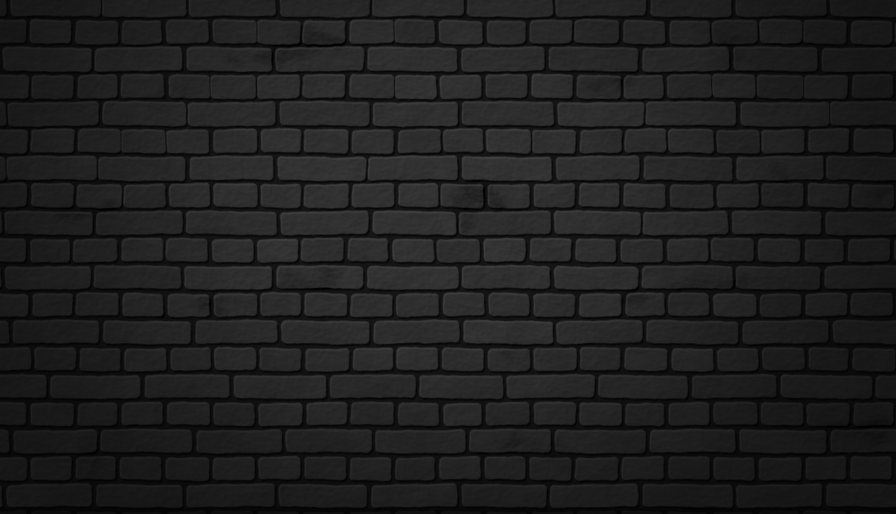
Give the GLSL for this texture, as a Shadertoy shader.

```glsl
// Dark painted brick wall: courses of long bricks alternate with courses of
// half-length bricks. Jittered rounded joints and cellular pitting form a height
// field, lit from the upper left and faded towards the borders of the canvas.

#define COURSES 18.84        // courses down the canvas
#define TOP_CUT 0.332        // part of the first course hidden above the top
#define BRICK_LENGTH 3.34    // long brick, in course heights
#define JOINT 0.082          // half width of the mortar joints
#define CORNER 0.24          // corner rounding
#define JITTER 0.035         // irregularity of upright joints
#define ROUGHNESS 0.65       // depth of the surface pitting
#define RELIEF 0.062         // strength of the side light
#define BRICK_COLOR vec3(0.177, 0.177, 0.178)
#define MORTAR_COLOR vec3(0.075, 0.075, 0.076)
#define LIGHT_CENTER vec2(0.48, 0.60)

float hash(vec2 p) {
    vec3 q = fract(vec3(p.xyx) * 0.1031);
    q += dot(q, q.yzx + 33.33);
    return fract((q.x + q.y) * q.z);
}

// Cellular noise: distance to the nearest scattered point
float cells(vec2 p) {
    vec2 base = floor(p);
    float nearest = 2.0;
    for (int y = -1; y <= 1; y++)
    for (int x = -1; x <= 1; x++) {
        vec2 cell = base + vec2(x, y);
        vec2 point = cell + vec2(hash(cell), hash(cell + 57.3));
        nearest = min(nearest, length(point - p));
    }
    return nearest;
}

// Layered sines, rotated and bent at each octave, about -1 to 1
float waves(vec2 p) {
    float sum = 0.0, amp = 0.5;
    for (int i = 0; i < 4; i++) {
        sum += amp * sin(p.x + 1.3 * sin(p.y)) * cos(p.y + 0.7 * sin(p.x));
        p = mat2(1.2, 1.5, -1.5, 1.2) * p + 2.7;
        amp *= 0.55;
    }
    return sum;
}

// Distance from the joint centre line (x) and a random value per brick (y)
vec2 brick(vec2 p) {
    p += 0.035 * vec2(waves(p * 3.1), waves(p * 3.7 + 9.0));
    p.y += 0.025 * sin(p.x * 0.9 + floor(p.y));
    float row = floor(p.y);
    float isShort = mod(row, 2.0);
    float size = BRICK_LENGTH * mix(1.0, 0.5, isShort);

    // Upright joints: quarter-brick stagger, drift per course, one course shifted
    float start = mix(0.055, 0.64, isShort) + 0.1 * (hash(vec2(row, 3.0)) - 0.5);
    start += row == 14.0 ? 0.5 : 0.0;
    float along = p.x / size - start;
    float joint = floor(along + 0.5);
    float wobble = hash(vec2(joint, row + 20.0)) - 0.5;
    float side = along - joint - 2.0 * JITTER * wobble;

    // Paint fills some of the joints, mostly in the upper courses
    float fill = hash(vec2(joint + 40.0, row));
    float upper = 1.0 - smoothstep(5.0, 11.0, row);
    float dx = abs(side) * size + 0.055 * fill * fill * (0.4 + upper);
    float dy = min(fract(p.y), 1.0 - fract(p.y)) + 0.018 * upper;

    float edge = CORNER - length(max(CORNER - vec2(dx, dy), 0.0));
    return vec2(edge, hash(vec2(joint + step(0.0, side), row + 70.0)));
}

// 0 in the mortar, 1 on the brick face
float face(float edge) {
    float blur = max(0.04, 0.7 * COURSES / iResolution.y);
    return smoothstep(JOINT - blur, JOINT + blur, edge);
}

float height(vec2 p) {
    vec2 bent = p + 0.12 * waves(p * 2.3);
    float pits = 0.55 * cells(bent * vec2(2.1, 3.0)) + 0.45 * cells(bent * vec2(4.6, 6.5));
    float onFace = face(brick(p).x);
    return 0.55 * onFace + ROUGHNESS * pits * (0.35 + 0.65 * onFace);
}

void mainImage(out vec4 fragColor, in vec2 fragCoord) {
    vec2 uv = fragCoord / iResolution.xy;
    vec2 p = vec2(fragCoord.x, iResolution.y - fragCoord.y) * COURSES / iResolution.y;
    p.y += TOP_CUT;

    // Brick faces and mortar, with slight changes from brick to brick
    vec2 wall = brick(p);
    vec3 paint = BRICK_COLOR * (0.95 + 0.1 * wall.y);
    paint *= 1.0 + 0.07 * waves(p * 1.7);
    vec3 color = mix(MORTAR_COLOR, paint, face(wall.x));

    // Worn dark patches
    float wear = smoothstep(0.42, 0.75, waves(p * vec2(0.42, 0.75) + 4.0));
    color *= 1.0 - 0.22 * wear;

    // Side light on the relief
    float slope = height(p) - height(p + vec2(-0.055, -0.075));
    color += RELIEF * clamp(slope, -0.8, 0.7) * (1.0 + 0.6 * wear);

    // Broad pool of light and a dark strip at the foot
    float away = length((uv - LIGHT_CENTER) * vec2(1.1, 0.82));
    color *= mix(1.06, 0.5, smoothstep(0.12, 0.66, away));
    color *= mix(0.5, 1.0, smoothstep(0.004, 0.016, uv.y));

    fragColor = vec4(max(color, 0.0), 1.0);
}
```
